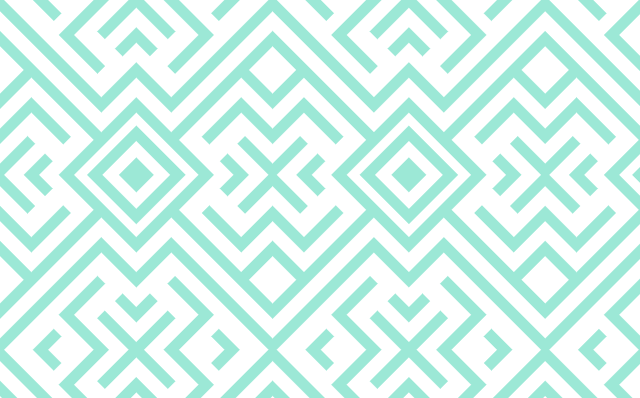
This pattern is drawn by a WebGL 1 fragment shader. Its source:

```glsl
precision highp float;
// Mint geometric lattice of nested diamonds, zigzags, crosses and chevrons on white.
uniform vec2 u_resolution;

const float HALF_WIDTH = 0.22; // half stroke width, measured along an axis

// Turns the diagonals into axes; lengths become sums of x and y.
vec2 diagonal(vec2 p) {
  return vec2(p.x + p.y, p.y - p.x);
}

// Diagonal stroke from a to b, with square ends that form mitred joints.
float stroke(vec2 p, vec2 a, vec2 b) {
  vec2 centre = diagonal(0.5 * (a + b));
  vec2 extent = abs(diagonal(0.5 * (b - a)));
  vec2 q = abs(diagonal(p) - centre) - extent;
  return max(q.x, q.y) - HALF_WIDTH;
}

float ring(vec2 p, float radius) {
  return abs(p.x + p.y - radius) - HALF_WIDTH;
}

// One quarter of the tile, with the nested diamonds at its origin.
float motif(vec2 p) {
  // Nested diamonds
  float d = p.x + p.y - 0.5;
  d = min(d, ring(p, 1.19));
  d = min(d, ring(p, 2.0));

  // Long lattice lines, zigzag and small diamond
  d = min(d, stroke(p, vec2(1.0, 1.0), vec2(3.9, 3.9)));
  d = min(d, stroke(p, vec2(0.0, 3.0), vec2(1.0, 2.0)));
  d = min(d, stroke(p, vec2(1.0, 2.0), vec2(3.9, 4.9)));
  d = min(d, stroke(p, vec2(3.0, 3.0), vec2(3.9, 2.1)));

  // Side cross with its chevron and W-shaped frame
  d = min(d, stroke(p, vec2(3.11, 0.89), vec2(3.9, 0.1)));
  d = min(d, stroke(p, vec2(2.61, 0.39), vec2(3.0, 0.0)));
  d = min(d, stroke(p, vec2(2.09, 1.09), vec2(3.0, 2.0)));
  d = min(d, stroke(p, vec2(3.0, 2.0), vec2(3.9, 1.1)));

  // Upper cross with its chevrons and bent frame
  d = min(d, stroke(p, vec2(0.9, 4.1), vec2(0.0, 5.0)));
  d = min(d, stroke(p, vec2(0.39, 3.61), vec2(0.0, 4.0)));
  d = min(d, stroke(p, vec2(1.11, 3.11), vec2(2.0, 4.0)));
  d = min(d, stroke(p, vec2(2.0, 4.0), vec2(1.0, 5.0)));
  d = min(d, stroke(p, vec2(2.36, 4.62), vec2(2.74, 5.0)));
  return d;
}

void main() {
  float pixel = 11.38 / u_resolution.y;
  vec2 p = gl_FragCoord.xy * pixel;

  // Repeat the tile and mirror it about both axes
  vec2 halfTile = vec2(3.897, 5.0);
  vec2 diamondCentre = vec2(3.897, 6.38);
  p = abs(mod(p - diamondCentre + halfTile, 2.0 * halfTile) - halfTile);

  float ink = clamp(0.5 - motif(p) / (1.414 * pixel), 0.0, 1.0);
  gl_FragColor = vec4(mix(vec3(1.0), vec3(0.61, 0.91, 0.84), ink), 1.0);
}
```
